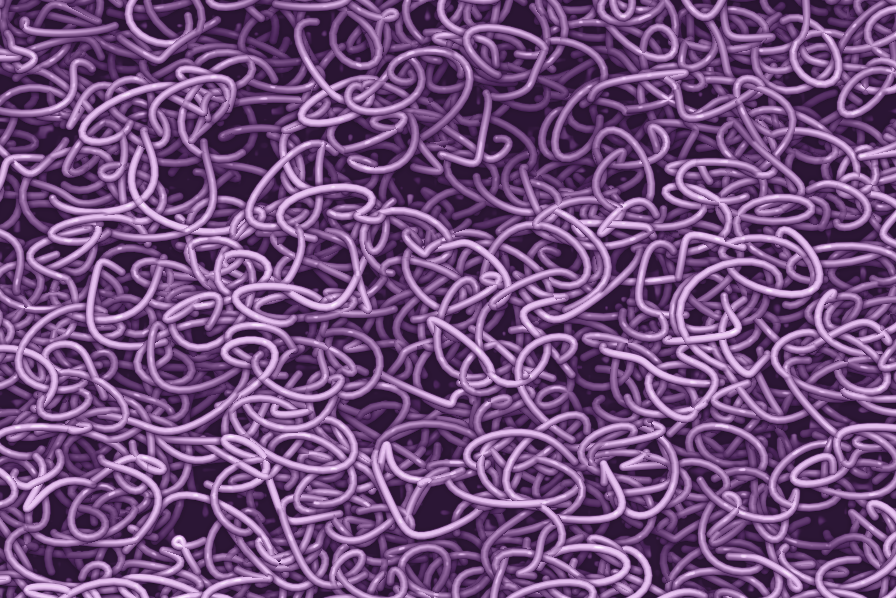
A Shadertoy shader for this texture:

```glsl
#define LAYERS 13
#define SEGMENTS 24
#define CELL 0.172
#define RADIUS 0.041
#define SQUASH 0.78
#define SHADOW 0.40
#define ARCH 0.50
#define TAU 6.2831853

// Four random values per cell and layer
vec4 hash4(vec3 p) {
    vec4 q = fract(p.xyzx * vec4(0.1031, 0.1030, 0.0973, 0.1099));
    q += dot(q, q.wzxy + 33.33);
    return fract((q.xxyz + q.yzzw) * q.zywx);
}

float valueNoise(vec2 p) {
    vec2 i = floor(p), f = fract(p);
    f = f * f * (3.0 - 2.0 * f);
    float a = hash4(vec3(i, 71.0)).x;
    float b = hash4(vec3(i + vec2(1, 0), 71.0)).x;
    float c = hash4(vec3(i + vec2(0, 1), 71.0)).x;
    float d = hash4(vec3(i + 1.0, 71.0)).x;
    return mix(mix(a, b, f.x), mix(c, d, f.x), f.y);
}

// Drifting, wobbling loop, t from 0 to 1
vec2 strandPoint(float t, vec4 a, vec4 b) {
    float turn = a.x * TAU + (b.x < 0.5 ? -1.0 : 1.0) * mix(3.5, 7.5, a.y) * t;
    float heading = (b.y - 0.5) * 2.8;
    vec2 drift = (t - 0.5) * mix(0.35, 1.0, b.z) * vec2(cos(heading), sin(heading));
    vec2 loop = mix(0.16, 0.40, a.z) * vec2(cos(turn), sin(turn));
    vec2 wobble = 0.08 * sin(t * vec2(9.0, 7.0) + TAU * b.xw);
    return (drift + loop + wobble) * vec2(1.0, SQUASH);
}

// Offset to the nearest point of the strand (xy) and its parameter (z)
vec3 nearestOnStrand(vec2 p, vec4 a, vec4 b) {
    vec3 nearest = vec3(9.0, 9.0, 0.0);
    vec2 start = strandPoint(0.0, a, b);
    for (int i = 1; i <= SEGMENTS; i++) {
        vec2 end = strandPoint(float(i) / float(SEGMENTS), a, b);
        vec2 along = end - start, rel = p - start;
        float h = clamp(dot(rel, along) / dot(along, along), 0.0, 1.0);
        vec2 offset = rel - along * h;
        if (dot(offset, offset) < dot(nearest.xy, nearest.xy))
            nearest = vec3(offset, (float(i) - 1.0 + h) / float(SEGMENTS));
        start = end;
    }
    return nearest;
}

vec3 purpleRamp(float light) {
    vec3 deep = vec3(0.135, 0.07, 0.165);
    vec3 shade = vec3(0.28, 0.135, 0.34);
    vec3 middle = vec3(0.55, 0.385, 0.60);
    vec3 pale = vec3(0.89, 0.74, 0.93);
    vec3 colour = mix(deep, shade, clamp(light / 0.22, 0.0, 1.0));
    colour = mix(colour, middle, clamp((light - 0.22) / 0.38, 0.0, 1.0));
    colour = mix(colour, pale, clamp((light - 0.6) / 0.4, 0.0, 1.0));
    return mix(colour, vec3(1.0, 0.97, 1.0), clamp(light * 1.5 - 1.6, 0.0, 1.0));
}

void mainImage(out vec4 fragColor, in vec2 fragCoord) {
    vec2 uv = fragCoord / iResolution.y;
    float blur = 1.0 / (iResolution.y * CELL);
    float patches = mix(0.90, 1.10, valueNoise(uv * 4.0 + 3.0));
    float glints = smoothstep(0.72, 0.95, valueNoise(uv * 70.0));

    // Dark base with a few wet reflections
    float light = 0.05 + 0.6 * glints * valueNoise(uv * 25.0);
    float height = -1.0;

    for (int layer = 0; layer < LAYERS; layer++) {
        float level = (float(layer) + 0.5) / float(LAYERS);
        vec2 p = uv / CELL + vec2(0.37, 0.61) * float(layer);
        vec2 cell = floor(p);
        for (int y = 1; y >= -1; y--)
        for (int x = -1; x <= 1; x++) {
            vec2 id = cell + vec2(x, y);
            vec4 a = hash4(vec3(id + 50.0, float(layer) + 1.0));
            vec4 b = hash4(vec3(id + 150.0, float(layer) + 31.0));
            vec2 rel = p - id - vec2(a.w, fract(b.w * 7.0 + a.x));
            if (dot(rel, rel) > 1.0) continue;

            // Arched tube: its ends sink below its neighbours
            vec3 near = nearestOnStrand(rel, a, b);
            float d = length(near.xy);
            float z = level + ARCH * (sin(near.z * TAU * 0.5) - 0.75);
            float above = smoothstep(-0.03, 0.03, z - height);
            light *= 1.0 - SHADOW * above * (1.0 - smoothstep(RADIUS * 0.8, RADIUS * 2.3, d));

            // Round shading, lit from above
            float n = min(d / RADIUS, 1.0);
            float body = 0.22 + 0.70 * sqrt(1.0 - n * n) + 0.24 * near.y / RADIUS;
            float tone = patches * mix(0.88, 1.08, fract(b.y * 13.0));
            float tube = mix(0.36, 1.0, clamp(z, 0.0, 1.0)) * tone * body;
            float sheen = 1.0 - smoothstep(0.0, 0.55, length(near.xy / RADIUS - vec2(0.0, 0.25)));
            tube += sheen * (0.17 + 0.5 * glints) * clamp(z + 0.2, 0.0, 1.0);
            float cover = above * (1.0 - smoothstep(RADIUS - blur, RADIUS + blur, d));
            light = mix(light, tube, cover);
            height = mix(height, z, cover);
        }
    }

    // Slight falloff towards the far edge
    light *= mix(1.05, 0.9, smoothstep(0.4, 1.0, uv.y));
    fragColor = vec4(purpleRamp(light), 1.0);
}
```
